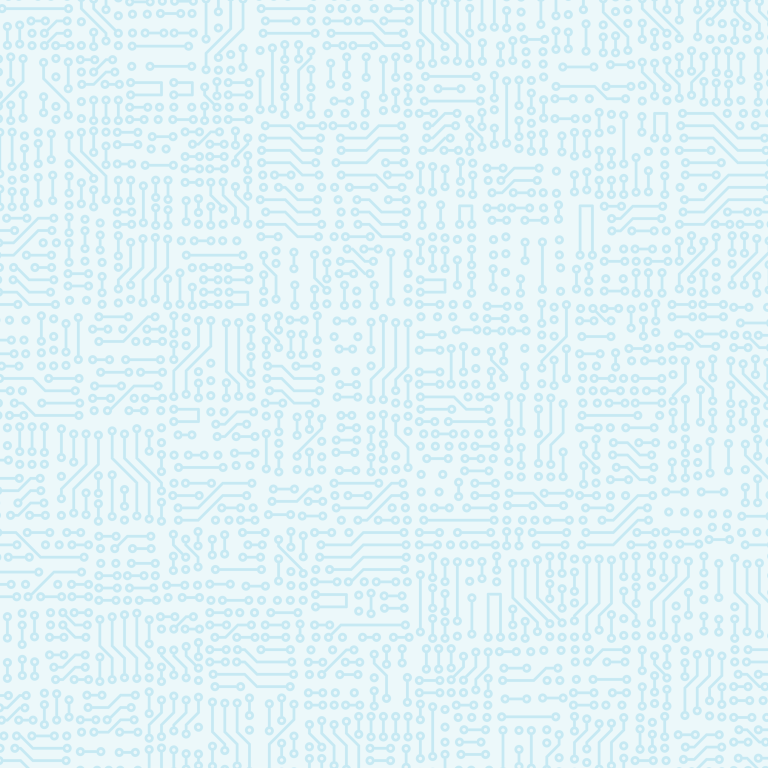
This pattern is drawn by a Shadertoy shader. Its source:

```glsl
// Pale blue circuit-board pattern: ring pads joined by bundles of bent traces.

const vec3  BOARD_COLOR = vec3(0.924, 0.972, 0.982);
const vec3  TRACE_COLOR = vec3(0.775, 0.912, 0.952);
const float CELLS = 62.3;         // grid cells over the canvas height
const float BOARD = 64.0;         // cells in one repeat of the layout
const float RING_RADIUS = 0.255;  // all lengths below are in cells
const float HALF_STROKE = 0.112;
const float PAD_SPREAD = 0.08;    // outward push of the ends of a short bar
const float RAGGED = 0.6;         // random shortening of long traces
const float MAX_LENGTH = 8.5;     // largest block: length and lanes
const float MAX_LANES = 5.0;
const float STOP_CHANCE = 0.42;   // a block of allowed size stays whole
const float STRAIGHT_CHANCE = 0.18;
const float HOOK_CHANCE = 0.08;
const float DOT_CHANCE = 0.28;    // pieces of a straight run
const float PAIR_CHANCE = 0.32;
const float SPLIT_CHANCE = 0.35;  // a bent trace gets a separate tail

float hash(vec2 key, float salt) {
    vec3 q = fract(vec3(key, salt * 7.31) * 0.1031);
    q += dot(q, q.zyx + 31.32);
    return fract((q.x + q.y) * q.z);
}

float segment(vec2 p, vec2 a, vec2 b) {
    vec2 ab = b - a;
    float t = clamp(dot(p - a, ab) / max(dot(ab, ab), 1e-6), 0.0, 1.0);
    return length(p - a - t * ab);
}

// Three-part line a-b-c-d with hollow ring pads at a and d.
float wire(vec2 p, vec2 a, vec2 b, vec2 c, vec2 d) {
    float line = min(segment(p, a, b), min(segment(p, b, c), segment(p, c, d)));
    float pad = min(length(p - a), length(p - d));
    return min(max(line, RING_RADIUS - pad), abs(pad - RING_RADIUS)) - HALF_STROKE;
}

// Straight trace, or a single pad when there is no room for two.
float bar(vec2 p, float from, float to, float lane, vec2 key) {
    float room = to - from;
    float h = hash(key, 60.0 + lane + 3.7 * from);
    if (room < 0.95) from = to = mix(from, to, h);
    else if (room < 2.0) { from -= PAD_SPREAD; to += PAD_SPREAD; }
    else { from += RAGGED * h; to -= RAGGED * fract(h * 17.0); }
    vec2 a = vec2(from, lane), b = vec2(to, lane);
    return wire(p, a, a, b, b);
}

// Straight run broken into pads, short pairs and longer bars.
float run(vec2 p, float to, float lane, vec2 key) {
    float d = 1e3, x = 0.0;
    while (x <= to + 0.01) {
        float kind = hash(key, 40.0 + lane + 5.3 * x);
        float h = hash(key, 50.0 + lane + 5.3 * x);
        float len = kind < DOT_CHANCE ? 0.3 * h
                  : kind < DOT_CHANCE + PAIR_CHANCE ? 1.0 + 0.5 * h : 2.0 + 5.0 * h;
        if (x + len > to - 1.0) len = max(to - x, 0.0);
        d = min(d, bar(p, x, x + len, lane, key));
        x += len + 1.0;
    }
    return d;
}

// Fills one block; lanes lie at whole y, traces run along x.
float block(vec2 p, vec2 size, vec2 key) {
    float last = size.x - 1.0, top = floor(size.y) - 1.0;
    p.y -= fract(size.y) * hash(key, 10.0);
    if (hash(key, 1.0) < 0.5) p.y = top - p.y;

    float shift = min(1.0 + floor(2.0 * hash(key, 2.0)), min(top, floor(last - 2.0)));
    if (hash(key, 3.0) < STRAIGHT_CHANCE) shift = 0.0;
    shift = max(shift, 0.0);
    float bend = 1.0 + hash(key, 4.0) * (last - 2.0 - shift);
    bool hook = shift < 0.5 && top > 0.5 && last > 0.95 && hash(key, 5.0) < HOOK_CHANCE;

    float d = 1e3;
    if (hook) d = wire(p, vec2(0.0), vec2(last, 0.0), vec2(last, 1.0), vec2(0.0, 1.0));

    for (float lane = hook ? 2.0 : 0.0; lane <= top; lane++) {
        if (shift < 0.5) {
            d = min(d, run(p, last, lane, key));
        } else if (lane <= top - shift) {
            // Bundle of parallel traces with a diagonal step
            float h = hash(key, 30.0 + lane);
            float start = RAGGED * h, knee = bend + shift;
            float end = max(knee, last - RAGGED * hash(key, 70.0 + lane));
            if (hash(key, 20.0 + lane) < SPLIT_CHANCE) {
                start = mix(1.0, bend, h);
                d = min(d, bar(p, 0.0, start - 1.0, lane, key));
            }
            d = min(d, wire(p, vec2(start, lane), vec2(bend, lane),
                            vec2(knee, lane + shift), vec2(end, lane + shift)));
        } else {
            // The two free corners beside the diagonal
            float reach = shift - (top - lane) - 1.0;
            d = min(d, run(p, bend + reach, lane, key));
            d = min(d, run(vec2(last, top) - p, last - bend - shift + reach, lane, key + 0.5));
        }
    }
    return d;
}

// Splits the board at random into blocks and draws the one around p.
float circuit(vec2 p) {
    vec2 lo = vec2(0.0), hi = vec2(BOARD), size = hi, key = hi;
    for (int i = 0; i < 18; i++) {
        size = hi - lo;
        key = lo * 1.37 + hi * 3.71;
        float longer = max(size.x, size.y), shorter = min(size.x, size.y);
        bool fits = longer <= MAX_LENGTH && shorter <= MAX_LANES;
        if (fits && (size.x * size.y <= 7.0 || hash(key, 6.0) < STOP_CHANCE)) break;

        bool splitX = longer > MAX_LENGTH ? size.x >= size.y
                                          : hash(key, 7.0) * (size.x + size.y) < size.x;
        if (shorter < 2.0) splitX = size.x > size.y;
        float extent = splitX ? size.x : size.y;
        float cut = round(2.0 * extent * mix(0.35, 0.65, hash(key, 8.0))) * 0.5;
        cut = clamp(cut, 1.0, extent - 1.0);
        vec2 axis = splitX ? vec2(1, 0) : vec2(0, 1);
        if (dot(p - lo, axis) < cut) hi -= axis * (extent - cut);
        else lo += axis * cut;
    }
    vec2 local = p - lo - 0.5;
    bool upright = size.y > size.x || (size.x == size.y && hash(key, 9.0) < 0.5);
    return upright ? block(local.yx, size.yx, key) : block(local, size, key);
}

void mainImage(out vec4 fragColor, in vec2 fragCoord) {
    float pixel = CELLS / iResolution.y;
    float d = circuit(mod(fragCoord * pixel + 0.9, BOARD));
    float ink = 1.0 - smoothstep(-0.7 * pixel, 0.7 * pixel, d);
    fragColor = vec4(mix(BOARD_COLOR, TRACE_COLOR, ink), 1.0);
}
```
